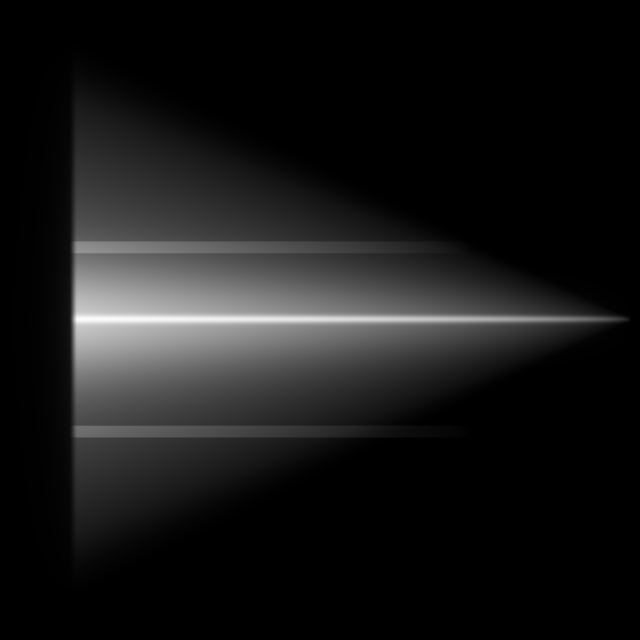
Reproduce this background procedurally as a Shadertoy shader.

```glsl
// Draws a white light beam tapering rightward from a vertical edge, with a bright core and two side strips.

const float SOURCE_X = 0.1146;       // vertical edge where the light starts
const float TIP_X = 0.985;           // point where the beam ends
const float AXIS_Y = 0.5013;         // height of the core
const float CONE_HALF_HEIGHT = 0.435;
const float CONE_LEVEL = 0.45;
const float HALO_RADIUS = 0.09;
const float HALO_LEVEL = 0.35;
const float CORE_RADIUS = 0.0068;
const float CORE_LEVEL = 0.95;
const float STRIP_OFFSET = 0.144;    // distance of the strips from AXIS_Y
const float STRIP_CENTER_SHIFT = -0.0317;
const float STRIP_HALF_HEIGHT = 0.0092;
const float STRIP_END_X = 0.735;
const float STRIP_LEVEL = 0.16;
const float EDGE_SOFTNESS = 0.007;
const float SPILL_LEVEL = 0.09;
const float SPILL_LENGTH = 0.025;

float gaussian(float distance, float radius) {
    float q = distance / radius;
    return exp(-q * q);
}

// Light left along a span: 1 at the source, 0 at its end.
float remaining(float x, float endX) {
    return clamp((endX - x) / (endX - SOURCE_X), 0.0, 1.0);
}

// Broad triangular wash plus a tighter halo around the axis.
float coneLight(float x, float d) {
    float left = remaining(x, TIP_X);
    float wash = max(1.0 - d / (CONE_HALF_HEIGHT * left + 0.001), 0.0);
    wash *= mix(smoothstep(0.0, 0.25, wash), 1.0, 0.4);
    float halo = gaussian(d, HALO_RADIUS * mix(0.35, 1.0, left));
    return CONE_LEVEL * sqrt(left) * wash + HALO_LEVEL * left * halo;
}

// Two parallel strips, mirrored about their common center.
float stripLight(vec2 p, float pixel) {
    float center = AXIS_Y + STRIP_CENTER_SHIFT;
    float d = abs(abs(p.y - center) - STRIP_OFFSET) - STRIP_HALF_HEIGHT;
    float mask = 1.0 - smoothstep(-pixel, pixel, d);
    return STRIP_LEVEL * mask * pow(remaining(p.x, STRIP_END_X), 0.65);
}

// Thin core that narrows and dims toward the tip.
float coreLight(float x, float d) {
    float left = remaining(x, TIP_X);
    float radius = CORE_RADIUS * mix(0.65, 1.0, sqrt(left));
    return CORE_LEVEL * pow(left, 0.45) * gaussian(d, radius);
}

void mainImage(out vec4 fragColor, in vec2 fragCoord) {
    vec2 p = fragCoord / iResolution.xy;
    float pixel = 1.0 / iResolution.y;
    float d = abs(p.y - AXIS_Y);

    // Beam layers
    float light = coneLight(p.x, d) + stripLight(p, pixel);
    light = mix(light, 1.0, coreLight(p.x, d));

    // Soft source edge with a faint spill behind it
    float edge = smoothstep(-EDGE_SOFTNESS, EDGE_SOFTNESS, p.x - SOURCE_X);
    float behind = max(SOURCE_X - p.x, 0.0);
    float spill = SPILL_LEVEL * exp(-behind / SPILL_LENGTH);
    spill *= max(1.0 - d / CONE_HALF_HEIGHT, 0.0);
    light = mix(spill, light, edge);

    fragColor = vec4(vec3(clamp(light, 0.0, 1.0)), 1.0);
}
```
